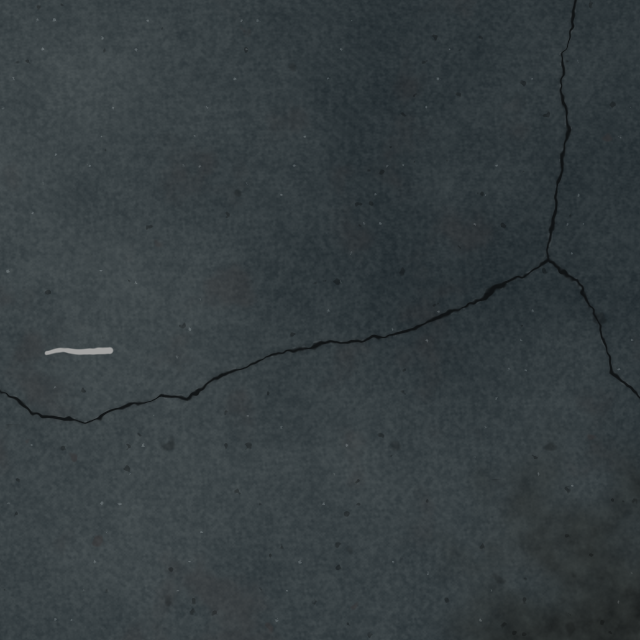
A WebGL 2 fragment shader for this texture:

```glsl
#version 300 es
precision highp float;

uniform vec2 u_resolution;
out vec4 fragColor;

const vec3 SLATE_LIGHT = vec3(0.250, 0.282, 0.292);
const vec3 SLATE_DARK  = vec3(0.140, 0.174, 0.190);
const vec3 GRIME       = vec3(0.140, 0.152, 0.145);
const vec3 RUST        = vec3(0.215, 0.190, 0.190);
const vec3 CRACK_COLOR = vec3(0.050, 0.060, 0.065);
const vec3 CHALK       = vec3(0.640, 0.640, 0.635);

const float CLOUD_AMOUNT = 0.75;
const float GRAIN_AMOUNT = 0.46;
const float CRACK_WIDTH  = 0.0020;
const float CRACK_JITTER = 0.009;

// Main crack from the left edge through the fork to the right edge
const vec2 LONG_CRACK[14] = vec2[14](
    vec2(-0.02, 0.405), vec2(0.05, 0.358), vec2(0.135, 0.341), vec2(0.25, 0.382),
    vec2(0.295, 0.376), vec2(0.345, 0.415), vec2(0.51, 0.465), vec2(0.61, 0.475),
    vec2(0.72, 0.517), vec2(0.855, 0.592), vec2(0.90, 0.56), vec2(0.937, 0.50),
    vec2(0.957, 0.42), vec2(1.02, 0.35));
const vec2 TOP_CRACK[4] = vec2[4](
    vec2(0.855, 0.592), vec2(0.885, 0.80), vec2(0.874, 0.87), vec2(0.903, 1.02));

float hash(vec2 p) {
    return fract(sin(dot(p, vec2(127.1, 311.7))) * 43758.5453);
}

float noise(vec2 p) {
    vec2 i = floor(p), f = fract(p);
    f = f * f * (3.0 - 2.0 * f);
    return mix(mix(hash(i), hash(i + vec2(1, 0)), f.x),
               mix(hash(i + vec2(0, 1)), hash(i + vec2(1, 1)), f.x), f.y);
}

float fbm(vec2 p) {
    float sum = 0.0, amp = 0.5;
    for (int i = 0; i < 5; i++) {
        sum += amp * noise(p);
        p = mat2(1.6, 1.2, -1.2, 1.6) * p + 7.3;
        amp *= 0.5;
    }
    return sum;
}

// x: distance to the segment, y: position along it
vec2 segment(vec2 p, vec2 a, vec2 b) {
    vec2 ab = b - a;
    float t = clamp(dot(p - a, ab) / dot(ab, ab), 0.0, 1.0);
    return vec2(length(p - a - ab * t), t);
}

float crackDistance(vec2 p) {
    vec2 jitter = vec2(noise(p * 34.0), noise(p * 34.0 + 51.0)) - 0.5;
    jitter += 0.55 * (vec2(noise(p * 120.0), noise(p * 120.0 + 23.0)) - 0.5);
    p += CRACK_JITTER * jitter;
    float d = 1.0;
    for (int i = 0; i < 13; i++) d = min(d, segment(p, LONG_CRACK[i], LONG_CRACK[i + 1]).x);
    for (int i = 0; i < 3; i++) d = min(d, segment(p, TOP_CRACK[i], TOP_CRACK[i + 1]).x);
    return d;
}

// One irregular spot in a random share of the grid cells
float specks(vec2 p, float cells, float share, float seed) {
    vec2 q = p * cells, id = floor(q) + seed;
    vec2 center = 0.35 + 0.3 * vec2(hash(id), hash(id + 17.0));
    float radius = mix(0.06, 0.24, hash(id + 31.0));
    float d = length(fract(q) - center) + 0.34 * (noise(q * 4.0 + seed) - 0.5);
    float soft = max(0.1, cells / u_resolution.y);
    return step(hash(id + 43.0), share) * (1.0 - smoothstep(radius - soft, radius + soft, d));
}

void main() {
    vec2 uv = gl_FragCoord.xy / u_resolution;
    float pixel = 1.0 / u_resolution.y;

    // Broad shading, clouds and fine grain
    float shade = smoothstep(0.1, 0.75, uv.x) * mix(0.42, 1.0, smoothstep(0.25, 0.6, uv.y));
    float tone = 0.88 - 0.56 * shade;
    tone += CLOUD_AMOUNT * (fbm(uv * 7.0) - 0.48);
    tone += 0.25 * (fbm(uv * 38.0 + 13.0) - 0.48);
    tone += GRAIN_AMOUNT * (noise(mat2(0.8, 0.6, -0.6, 0.8) * uv * 190.0) - 0.5);
    tone += 0.5 * GRAIN_AMOUNT * (noise(uv * 390.0) - 0.5);
    vec3 color = mix(SLATE_DARK, SLATE_LIGHT, tone);

    // Faint rusty stains and the grimy lower right corner
    float stain = smoothstep(0.58, 0.78, fbm(uv * 11.0 + 40.0));
    color = mix(color, RUST, 0.22 * stain);
    float corner = 1.0 - smoothstep(0.06, 0.34, length(uv - vec2(1.0, 0.0)) + 0.3 * (fbm(uv * 12.0) - 0.5));
    vec3 grime = GRIME * (0.4 + 1.25 * fbm(uv * 45.0));
    color = mix(color, grime, 0.75 * corner);

    // Scattered pits, rust spots and pale chips
    float low = 1.0 - smoothstep(0.15, 0.5, uv.y);
    color *= 1.0 - 0.28 * specks(uv, 58.0, 0.008 + 0.04 * low, 3.0);
    color *= 1.0 - 0.22 * specks(uv, 25.0, 0.005 + 0.05 * low, 71.0);
    color = mix(color, RUST, 0.4 * specks(uv, 30.0, 0.05 * low, 113.0));
    color += 0.13 * specks(uv, 110.0, 0.0015, 201.0);

    // Cracks, with worn rims and varying width
    float d = crackDistance(uv);
    float width = CRACK_WIDTH * mix(0.4, 1.4, noise(uv * 75.0 + 9.0));
    float edge = max(0.0013, pixel);
    float chipped = smoothstep(0.7, 0.88, noise(uv * 120.0 + 5.0));
    color += 0.06 * chipped * (1.0 - smoothstep(0.002, 0.006, d));
    color *= 1.0 - 0.12 * (1.0 - smoothstep(0.0, 0.008, d));
    color = mix(color, CRACK_COLOR, 0.88 * (1.0 - smoothstep(width - edge, width + edge, d)));

    // Short chalk stroke that thickens to the right
    vec2 p = uv;
    p.y -= 0.0035 * sin((uv.x - 0.075) * 75.0) * (1.0 - smoothstep(0.09, 0.15, uv.x));
    vec2 stroke = segment(p, vec2(0.073, 0.449), vec2(0.171, 0.452));
    float body = stroke.x - mix(0.0028, 0.0055, stroke.y) + 0.0015 * (noise(uv * 130.0) - 0.5);
    color = mix(color, CHALK, 1.0 - smoothstep(-edge, edge, body));

    fragColor = vec4(color, 1.0);
}
```
